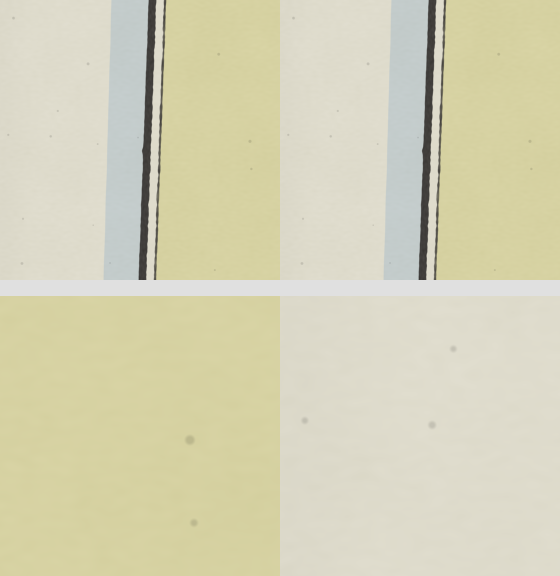
Top, the full canvas; bottom, a detail of the centre.
Reproduce this pattern procedurally as a WebGL 1 fragment shader.

```glsl
precision highp float;
// Two identical paper panels: cream, a pale blue band, leaning ink rules and straw yellow.

uniform vec2 u_resolution;

#define REPEATS vec2(2.0, 1.0)
#define CREAM vec3(0.872, 0.860, 0.800)
#define STRAW vec3(0.840, 0.822, 0.635)
#define BLUE vec3(0.765, 0.798, 0.795)
#define INK vec3(0.235, 0.225, 0.215)
#define LEAN 0.036
#define BAND_LEFT 0.370
#define RULE_LEFT 0.495
#define RULE_WIDTH 0.027
#define HAIRLINE_X 0.550
#define HAIRLINE_WIDTH 0.0075
#define GRAIN 0.022

vec2 hash2(vec2 p) {
  p = vec2(dot(p, vec2(127.1, 311.7)), dot(p, vec2(269.5, 183.3)));
  return fract(sin(p) * 43758.55);
}

float gradientDot(vec2 cell, vec2 offset, vec2 f) {
  return dot(hash2(cell + offset) * 2.0 - 1.0, f - offset);
}

float gradientNoise(vec2 p) {
  vec2 i = floor(p), f = fract(p);
  vec2 u = f * f * (3.0 - 2.0 * f);
  float low = mix(gradientDot(i, vec2(0.0), f), gradientDot(i, vec2(1.0, 0.0), f), u.x);
  float high = mix(gradientDot(i, vec2(0.0, 1.0), f), gradientDot(i, vec2(1.0), f), u.x);
  return mix(low, high, u.y);
}

float fractalNoise(vec2 p) {
  float sum = 0.0, gain = 0.5;
  for (int k = 0; k < 4; k++) {
    sum += gain * gradientNoise(p);
    p = p * 2.03 + 17.3;
    gain *= 0.5;
  }
  return sum;
}

// Antialiased step, 1 to the right of the edge
float rightOf(float x, float edge, float soft) {
  return smoothstep(edge - soft, edge + soft, x);
}

float stripe(float x, float left, float right, float soft) {
  return rightOf(x, left, soft) * (1.0 - rightOf(x, right, soft));
}

// Sparse faint dots, one candidate per cell
float specks(vec2 p, float soft) {
  vec2 grid = p * 7.0;
  vec2 cell = floor(grid);
  vec2 center = 0.2 + 0.6 * hash2(cell + 3.7);
  vec2 traits = hash2(cell + 41.3);
  float radius = mix(0.015, 0.04, traits.y);
  float d = length(fract(grid) - center);
  return step(0.72, traits.x) * (1.0 - smoothstep(radius - soft * 7.0, radius + soft * 7.0, d));
}

void main() {
  vec2 p = fract(gl_FragCoord.xy / u_resolution * REPEATS);
  float px = REPEATS.x / u_resolution.x;
  float soft = max(px * 0.8, 0.0025);

  // Leaning edges with a ragged print contour
  float lean = LEAN * p.y;
  float wobble = 0.0018 * gradientNoise(vec2(3.1, p.y * 9.0));
  float ragged = 0.0035 * gradientNoise(vec2(8.4, p.y * 65.0));
  float burr = 0.004 * exp(-pow((p.y - 0.46) / 0.012, 2.0));
  float bandLeft = BAND_LEFT + 0.78 * lean + wobble;
  float ruleLeft = RULE_LEFT + lean + wobble - burr + ragged * 0.4;
  float ruleRight = RULE_LEFT + RULE_WIDTH + lean + wobble + ragged;
  float hairLeft = HAIRLINE_X + lean + wobble - ragged;
  float hairRight = hairLeft + HAIRLINE_WIDTH + ragged * 1.6;

  // Flat fields
  vec3 color = mix(CREAM, BLUE, stripe(p.x, bandLeft, ruleLeft + 0.01, soft));
  color = mix(color, STRAW, rightOf(p.x, hairLeft + 0.003, soft));

  // Paper mottling, fine fibres and specks
  float mottle = fractalNoise(p * 6.0) + 0.6 * gradientNoise(p * vec2(45.0, 90.0));
  color += GRAIN * mottle * vec3(0.9, 0.9, 1.2);
  color -= 0.012 * (1.0 - smoothstep(0.0, 0.12, p.x));
  color *= 1.0 - 0.12 * specks(p, soft);

  // Bold rule and worn hairline, with ink of uneven density
  float inkWear = 0.05 * gradientNoise(p * vec2(120.0, 70.0));
  float rule = stripe(p.x, ruleLeft, ruleRight, soft);
  float hairWear = 0.82 + 0.35 * gradientNoise(vec2(1.7, p.y * 38.0));
  float hairline = stripe(p.x, hairLeft, hairRight, soft) * clamp(hairWear, 0.5, 1.0);
  color = mix(color, INK + inkWear, max(rule * 0.97, hairline));

  gl_FragColor = vec4(clamp(color, 0.0, 1.0), 1.0);
}
```
